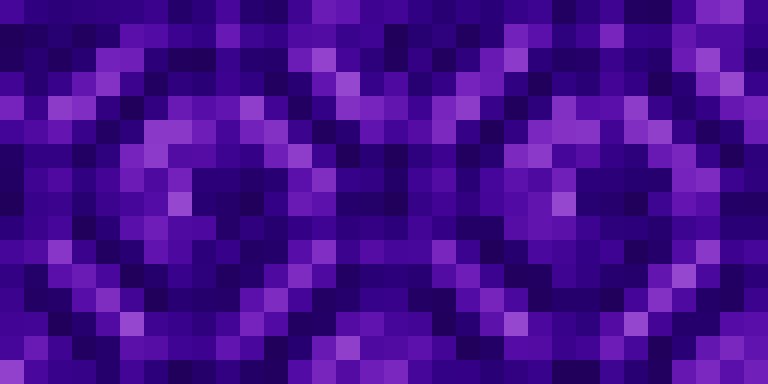
A Shadertoy shader for this background:

```glsl
const float TILE_CELLS = 16.0;        // cells along one side of a repeat
const vec2  REPEATS = vec2(2.0, 1.0); // repeats across and down
const float TURN = 3.14159;           // rotation shared by both swirls
const float TWIST = 10.0;             // winding of the spiral arms
const float ARM_OFFSET = 2.0;         // extra rotation of the central swirl
const float GRAIN = 0.12;             // brightness variation per cell
const float CONTRAST = 1.55;
const float DARKEN = 0.14;

const vec3 SHADOW    = vec3(0.13, 0.00, 0.36);
const vec3 LINEAR    = vec3(0.05, 0.00, 0.45); // growth with glow
const vec3 QUADRATIC = vec3(0.41, 0.00, 0.00); // growth with glow squared
const vec3 QUARTIC   = vec3(0.00, 0.28, 0.00); // growth with glow to the fourth

float hash(vec2 p) {
    vec3 q = fract(p.xyx * vec3(0.1031, 0.1030, 0.0973));
    q += dot(q, q.yzx + 33.33);
    return fract((q.x + q.y) * q.z);
}

// One-armed spiral around a centre, wrapped to tile; direction is +1 or -1
float spiral(vec2 cell, vec2 centre, float direction, float offset) {
    float halfTile = 0.5 * TILE_CELLS;
    vec2 d = (mod(cell - centre + halfTile, TILE_CELLS) - halfTile) / halfTile;
    float reach = dot(d, d);
    float angle = atan(d.y, d.x + 1e-5);
    float wave = sin(angle + direction * (TURN - TWIST * reach + offset));
    return (0.5 + 0.5 * wave) / (1.0 + reach);
}

vec3 cellColor(vec2 cell) {
    // Rows are counted from the top
    vec2 c = vec2(cell.x, TILE_CELLS * REPEATS.y - 1.0 - cell.y);
    float energy = 0.5 * spiral(c, vec2(0.0), -1.0, 0.0)
                 + 0.5 * spiral(c, vec2(0.5 * TILE_CELLS), 1.0, ARM_OFFSET)
                 + GRAIN * hash(c + 7.0);
    float glow = clamp(CONTRAST * energy - DARKEN, 0.0, 1.0);
    float glow2 = glow * glow;
    return SHADOW + LINEAR * glow + QUADRATIC * glow2 + QUARTIC * glow2 * glow2;
}

void mainImage(out vec4 fragColor, in vec2 fragCoord) {
    vec2 cellsPerPixel = TILE_CELLS * REPEATS / iResolution.xy;
    vec2 p = fragCoord * cellsPerPixel - 0.5;
    vec2 base = floor(p);

    // Blend neighbouring cells over one pixel at their shared edge
    vec2 blend = clamp((p - base - 0.5) / cellsPerPixel + 0.5, 0.0, 1.0);
    vec3 color = vec3(0.0);
    for (int i = 0; i < 4; i++) {
        vec2 corner = vec2(i & 1, i >> 1);
        vec2 weight = mix(1.0 - blend, blend, corner);
        color += weight.x * weight.y * cellColor(base + corner);
    }
    fragColor = vec4(color, 1.0);
}
```
